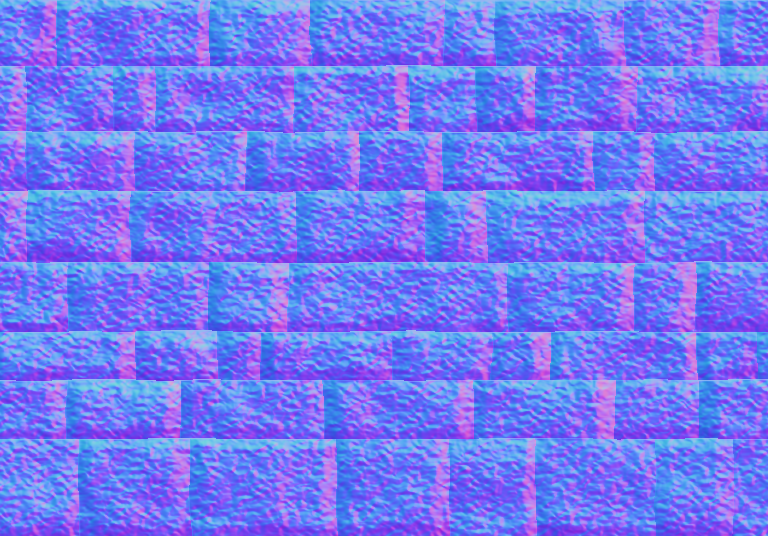
A Shadertoy shader for this texture map:

```glsl
// Tangent-space normal map of a rough, coursed stone block wall
#define ROWS 8
#define JOINT_JITTER 0.76
#define SIDE_BEVEL 0.035
#define CAP_BEVEL 0.025
#define BEVEL_TILT 0.56
#define LUMP_TILT 0.25
#define GRAIN_TILT 0.54
#define GRAIN_SCALE vec2(92.0, 128.0)
#define SEAM_WIDTH 0.0012
#define WOBBLE 0.004
#define LEAN vec2(-0.14, -0.06)
#define TYPICAL_TILT 0.50

// Per course: top measured downward, number of blocks, sideways shift in blocks
const float courseTop[9] = float[9](0.0, 0.123, 0.246, 0.356, 0.489, 0.618, 0.709, 0.819, 1.0);
const float courseCount[8] = float[8](7.0, 8.0, 7.0, 6.0, 6.0, 8.0, 6.0, 7.0);
const float courseShift[8] = float[8](0.72, 0.95, 0.07, 0.07, 0.59, 0.03, 0.68, 0.90);

float hash(vec2 p) {
    return fract(sin(dot(p, vec2(127.1, 311.7))) * 43758.5453);
}

float noise(vec2 p) {
    vec2 cell = floor(p), f = fract(p);
    f = f * f * (3.0 - 2.0 * f);
    return mix(mix(hash(cell), hash(cell + vec2(1, 0)), f.x),
               mix(hash(cell + vec2(0, 1)), hash(cell + vec2(1, 1)), f.x), f.y);
}

// Downhill slope of the noise surface
vec2 noiseSlope(vec2 p) {
    const vec2 e = vec2(0.2, 0.0);
    return vec2(noise(p - e.xy) - noise(p + e.xy),
                noise(p - e.yx) - noise(p + e.yx)) / (2.0 * e.x);
}

// Position of the k-th upright joint, wrapping around the course
float jointAt(float k, int row) {
    float id = mod(k, courseCount[row]);
    return k + courseShift[row] + JOINT_JITTER * (hash(vec2(id + 3.0, float(row) * 7.0 + 1.0)) - 0.5);
}

// Worn bevel: a flat band along the edge that ends softly
float bevel(float dist, float width) {
    return 1.0 - smoothstep(0.6 * width, width, dist);
}

float seam(float dist, float pixel) {
    return 1.0 - smoothstep(SEAM_WIDTH - pixel * 0.5, SEAM_WIDTH + pixel, dist);
}

void mainImage(out vec4 fragColor, in vec2 fragCoord) {
    float aspect = iResolution.x / iResolution.y;
    float pixel = 1.0 / iResolution.y;
    vec2 p = fragCoord / iResolution.y;

    // Uneven block outlines
    vec2 wobble = vec2(noise(p * 17.0), noise(p * 13.0 + 40.0)) - 0.5;
    vec2 q = p + WOBBLE * wobble * vec2(1.6, 1.0);

    // Course and block lookup
    float depth = clamp(1.0 - q.y, 0.0, 0.9999);
    int row = 0;
    for (int i = 1; i < ROWS; i++) if (depth >= courseTop[i]) row = i;
    float count = courseCount[row];
    float along = q.x / aspect * count;
    float k = floor(along - courseShift[row]);
    if (along < jointAt(k, row)) k -= 1.0;
    else if (along >= jointAt(k + 1.0, row)) k += 1.0;
    vec2 id = vec2(mod(k, count), float(row));

    // Distances to the four sides
    float toHeight = aspect / count;
    float left = (along - jointAt(k, row)) * toHeight;
    float right = (jointAt(k + 1.0, row) - along) * toHeight;
    float top = depth - courseTop[row];
    float bottom = courseTop[row + 1] - depth;

    // Wear differs on each side; the upper and lower lips are ragged
    vec4 wear = vec4(hash(id + 11.3), hash(id + 23.7), hash(id + 37.1), hash(id + 51.9));
    vec4 width = vec4(SIDE_BEVEL, SIDE_BEVEL, CAP_BEVEL, CAP_BEVEL) * (0.7 + 0.5 * wear);
    width *= 0.75 + 0.5 * noise(p * 24.0 + 9.0);
    width.zw *= 0.65 + 0.7 * noise(p * vec2(95.0, 22.0));
    vec4 power = BEVEL_TILT * mix(vec4(0.3), vec4(1.1), fract(wear * 7.3));
    vec2 tilt = vec2(bevel(right, width.y) * power.y - bevel(left, width.x) * power.x,
                     bevel(top, width.z) * power.z - bevel(bottom, width.w) * power.w);

    // Hewn lumps, separate for every block
    vec2 b = p + id * 5.17;
    vec2 bent = b + 0.03 * vec2(noise(b * 11.0), noise(b * 11.0 + 70.0));
    tilt += LUMP_TILT * (noiseSlope(bent * vec2(16.0, 12.0)) + 0.6 * noiseSlope(bent * 29.0 + 5.0));

    // Fine pitted grain, steeper on its right-hand faces
    vec2 g = p * GRAIN_SCALE + 0.6 * vec2(noise(p * 70.0), noise(p * 70.0 + 31.0));
    tilt += GRAIN_TILT * (noiseSlope(g) + 0.5 * noiseSlope(g * 1.5 + 17.0));
    tilt.x += 0.5 * tilt.x * abs(max(tilt.x, 0.0));
    tilt += LEAN;

    // Even out steepness so that few spots lie flat
    float steepness = max(length(tilt), 0.02);
    tilt *= pow(steepness / TYPICAL_TILT, -0.4);

    // Thin, broken seams catching light
    float broken = smoothstep(0.25, 0.65, noise(p * 19.0 + 30.0));
    float level = seam(top, pixel) * mix(0.2, 0.8, broken);
    float upright = seam(left, pixel) * 0.25 * broken;
    tilt = mix(tilt, vec2(0.25, 0.5), max(level, upright));

    vec3 normal = normalize(vec3(tilt, 1.0));
    fragColor = vec4(0.5 + 0.5 * normal, 1.0);
}
```
